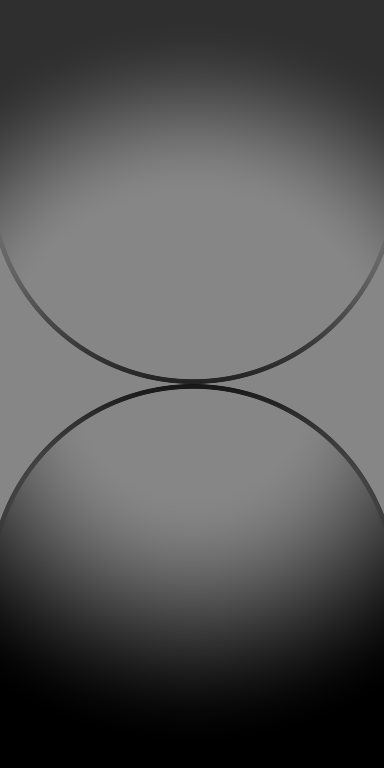
This background is drawn by a WebGL 1 fragment shader. Its source:

```glsl
precision highp float;
// Two large discs touch at the middle of a grey field. Each disc fades into
// shadow away from the contact point, and a thin dark rim dissolves outward.
// Both halves share one function, using mirrored coordinates.

uniform vec2 u_resolution;

const float FIELD_TONE = 0.527;
const float DISC_RADIUS = 0.533;
const float RIM_WIDTH = 0.0125;
const float RIM_FADE_HEIGHT = 0.43;

// Signed distance to a disc resting on y = 0, extended upward as a column.
float columnDistance(vec2 p, float radius) {
  return length(vec2(p.x, min(p.y - radius, 0.0))) - radius;
}

// Coverage of the inside of a shape, softened over one pixel.
float coverage(float dist, float pixel) {
  return 1.0 - smoothstep(-0.5 * pixel, 0.5 * pixel, dist);
}

// Tone of one half; p.y grows away from the contact point.
float halfTone(vec2 p, vec2 glowRange, float shadowTone, float rimTone, float pixel) {
  float dist = columnDistance(p, DISC_RADIUS);

  // Radial fall-off from the contact point, kept inside the disc
  float shadow = smoothstep(glowRange.x, glowRange.y, length(p));
  float discTone = mix(FIELD_TONE, shadowTone, shadow);
  float tone = mix(FIELD_TONE, discTone, coverage(dist, pixel));

  // Rim just inside the edge, fading with height
  float rimDistance = abs(dist + 0.5 * RIM_WIDTH) - 0.5 * RIM_WIDTH;
  float rimAlpha = clamp(1.0 - p.y / RIM_FADE_HEIGHT, 0.0, 1.0);
  return mix(tone, rimTone, coverage(rimDistance, pixel) * rimAlpha);
}

void main() {
  float pixel = 1.0 / u_resolution.x;
  vec2 p = (gl_FragCoord.xy - 0.5 * u_resolution) * pixel;
  p.x -= 0.003;
  vec2 mirrored = vec2(p.x, abs(p.y));

  float upper = halfTone(mirrored, vec2(0.48, 0.95), 0.185, 0.135, pixel);
  float lower = halfTone(mirrored, vec2(0.275, 0.95), 0.0, 0.09, pixel);
  float tone = mix(lower, upper, step(0.0, p.y));

  gl_FragColor = vec4(vec3(tone), 1.0);
}
```
